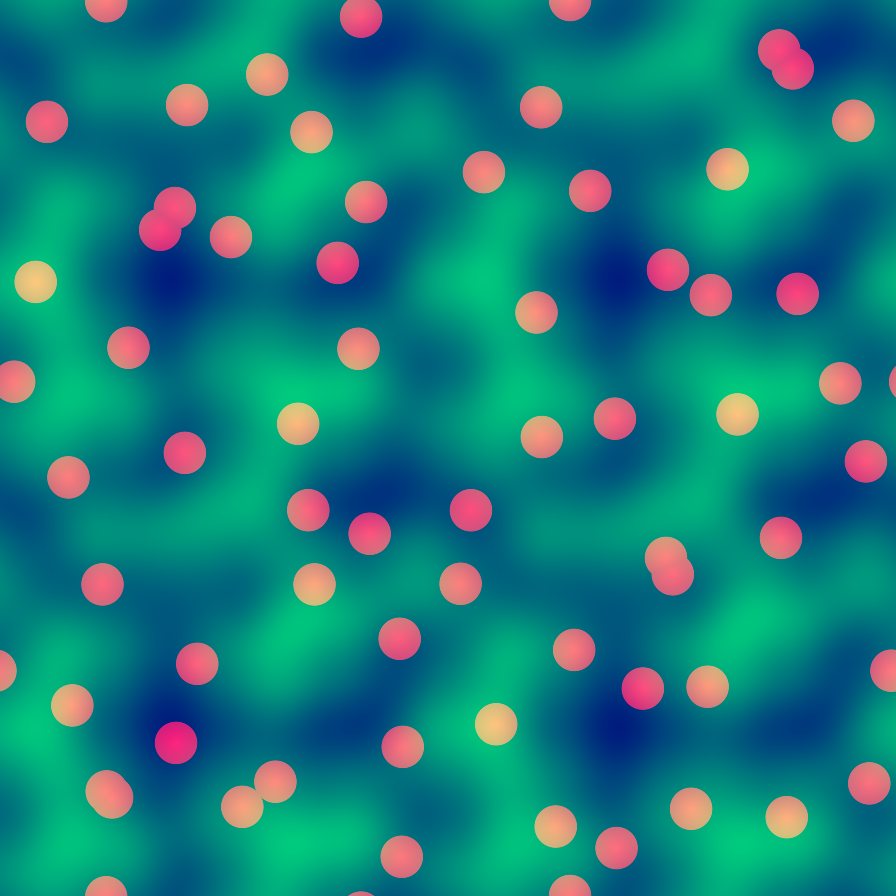
Reproduce this pattern procedurally as a WebGL 2 fragment shader.

```glsl
#version 300 es
precision highp float;
precision highp int;

uniform vec2 u_resolution;
out vec4 fragColor;

const float TAU = 6.2831853;
const float CELLS = 8.0;          // grid cells across the canvas
const float CLOUD_PERIOD = 4.0;   // cells before the clouds repeat
const float DOT_RADIUS = 0.19;    // in cells
const float CLOUD_MEAN = 0.49;
const float CLOUD_GAIN = 0.55;
const float BLUE_LEVEL = 0.49;
const uint CLOUD_SEED = 7u;
const uint DOT_SEED = 23u;

// Integer hash: wrapped cell and seed to two values in 0..1
vec2 hash2(vec2 cell, float period, uint seed) {
    uvec3 v = uvec3(uvec2(mod(cell, period)), seed);
    v = v * 1664525u + 1013904223u;
    v.x += v.y * v.z;
    v.y += v.z * v.x;
    v.z += v.x * v.y;
    v ^= v >> 16u;
    v.x += v.y * v.z;
    v.y += v.z * v.x;
    return vec2(v.xy >> 16u) / 65536.0;
}

// Slope contribution of one lattice corner
float cornerSlope(vec2 cell, vec2 offset, float period, uint seed) {
    float angle = TAU * hash2(cell, period, seed).x;
    return dot(vec2(cos(angle), sin(angle)), offset);
}

// Gradient noise that wraps after a whole number of cells
float gradientNoise(vec2 p, float period, uint seed) {
    vec2 cell = floor(p);
    vec2 f = p - cell;
    vec2 fade = f * f * f * (f * (f * 6.0 - 15.0) + 10.0);
    vec2 e = vec2(1.0, 0.0);
    float a = cornerSlope(cell, f, period, seed);
    float b = cornerSlope(cell + e.xy, f - e.xy, period, seed);
    float c = cornerSlope(cell + e.yx, f - e.yx, period, seed);
    float d = cornerSlope(cell + e.xx, f - e.xx, period, seed);
    return mix(mix(a, b, fade.x), mix(c, d, fade.x), fade.y);
}

// Distance to the nearest of one random point per cell
float nearestPoint(vec2 p, float period, uint seed) {
    vec2 base = floor(p);
    float nearest = 2.0;
    for (int y = -1; y <= 1; y++) {
        for (int x = -1; x <= 1; x++) {
            vec2 cell = base + vec2(x, y);
            vec2 point = cell + hash2(cell, period, seed);
            nearest = min(nearest, distance(p, point));
        }
    }
    return nearest;
}

void main() {
    vec2 p = CELLS * gl_FragCoord.xy / u_resolution;
    float pixel = CELLS / min(u_resolution.x, u_resolution.y);

    // Soft clouds drive green, also beneath the dots
    float cloud = CLOUD_MEAN + CLOUD_GAIN * gradientNoise(p, CLOUD_PERIOD, CLOUD_SEED);

    // Dots add red that fades away from each centre
    float dist = nearestPoint(p, CELLS, DOT_SEED);
    float dotMask = 1.0 - smoothstep(-0.5 * pixel, 0.5 * pixel, dist - DOT_RADIUS);
    float red = dotMask * (1.0 - dist);

    fragColor = vec4(red, cloud, BLUE_LEVEL, 1.0);
}
```
